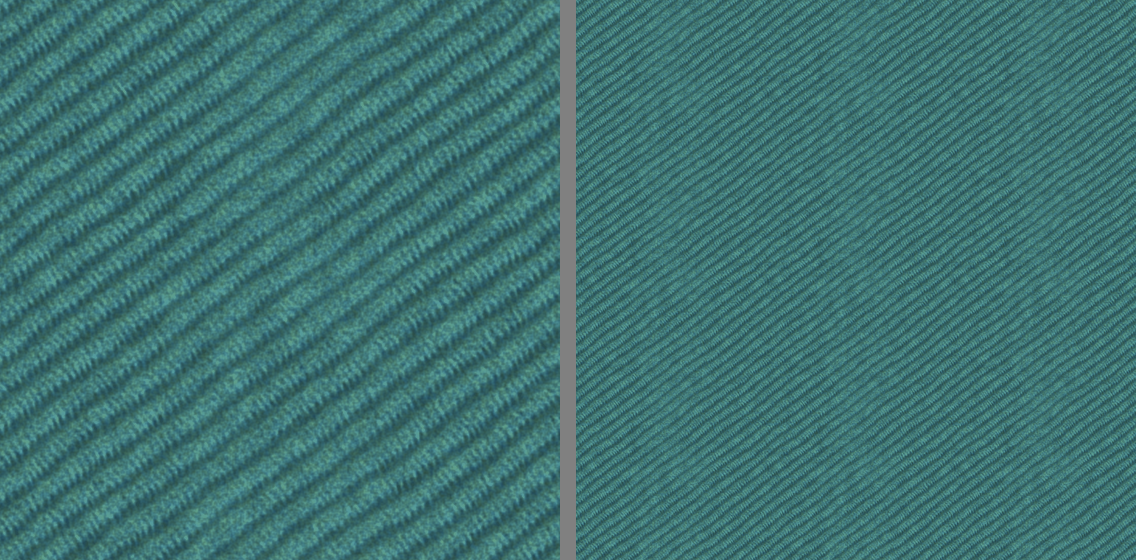
Left, the tile; right, the same tile 3 across and 3 down.
Reproduce this texture procedurally as a Shadertoy shader.

```glsl
// Teal ribbed cloth: slanted rounded cords crossed by fine weft threads, tiling.
#define RIBS vec2(-12.0, 16.0)     // whole cords across and down
#define THREADS vec2(62.0, 34.0)   // whole weft threads across and down
#define BEND 0.30                  // wander of the cords, in cord widths
#define TOOTH 0.065                // serration of the cord edges
#define THREAD_LIGHT 0.20          // brightness of the weft threads
#define MOTTLE 0.26                // soft uneven dye
#define GRAIN 0.46                 // fibre grain
#define GAP_COLOR vec3(0.178, 0.345, 0.355)
#define BODY_COLOR vec3(0.262, 0.487, 0.482)
#define LIT_COLOR vec3(0.350, 0.615, 0.575)
#define TINT vec3(0.018, 0.006, -0.036)  // shift from blue to green

const float TAU = 6.2831853;

// Unit gradient on a lattice that wraps exactly after "period" cells
vec2 latticeGradient(ivec2 cell, int period, int seed) {
    uvec2 c = uvec2((cell + period) % period);
    uint h = c.x * 1597u + c.y * 51749u + uint(seed) * 7919u;
    h = (h ^ (h >> 15)) * 73244475u;
    h = (h ^ (h >> 15)) * 73244475u;
    h ^= h >> 16;
    float angle = TAU * float(h & 65535u) / 65536.0;
    return vec2(cos(angle), sin(angle));
}

// Periodic gradient noise, about -0.7 to 0.7
float gradientNoise(vec2 uv, int period, int seed) {
    vec2 p = uv * float(period);
    ivec2 cell = ivec2(floor(p));
    vec2 f = p - floor(p);
    vec2 w = f * f * f * (f * (f * 6.0 - 15.0) + 10.0);
    ivec2 e = ivec2(1, 0);
    float a = dot(latticeGradient(cell, period, seed), f);
    float b = dot(latticeGradient(cell + e.xy, period, seed), f - vec2(1.0, 0.0));
    float c = dot(latticeGradient(cell + e.yx, period, seed), f - vec2(0.0, 1.0));
    float d = dot(latticeGradient(cell + e.xx, period, seed), f - vec2(1.0));
    return mix(mix(a, b, w.x), mix(c, d, w.x), w.y);
}

void mainImage(out vec4 fragColor, in vec2 fragCoord) {
    vec2 uv = fragCoord / iResolution.xy;

    // Worn band where the threads and grooves soften
    float band = 0.5 - 0.5 * cos(TAU * uv.x);
    float worn = smoothstep(0.4, 1.2, band * band + 0.9 * gradientNoise(uv, 5, 1));

    // Cord and weft phases, both wandering slightly
    float bend = gradientNoise(uv, 3, 2) + 0.45 * gradientNoise(uv, 9, 3)
               + 0.3 * gradientNoise(uv, 26, 4);
    float cord = dot(uv, RIBS) + BEND * bend;
    float threadPhase = dot(uv, THREADS) + 0.9 * gradientNoise(uv, 14, 5)
                      + 0.12 * sin(TAU * cord);
    float thread = cos(TAU * threadPhase) * (1.0 - 0.7 * worn);
    thread *= 0.8 + 0.9 * gradientNoise(uv, 34, 6);

    // Rounded cord with a softly serrated groove
    float edge = cord + TOOTH * thread;
    float crown = cos(TAU * edge);
    float body = smoothstep(-1.25, 0.35, crown + 0.3 * worn);
    float side = sin(TAU * edge);

    // Dye, fibres and scattered bright threads
    float mottle = gradientNoise(uv, 18, 7) + 0.8 * gradientNoise(uv, 47, 8);
    float grain = gradientNoise(uv, 120, 9) + 0.8 * gradientNoise(uv, 211, 10);
    float glint = smoothstep(0.15, 0.6, gradientNoise(uv, 40, 11)) * max(thread, 0.0);

    float tone = 0.58 * body - 0.05 * side * body;
    tone += THREAD_LIGHT * thread * (0.6 + 0.4 * body);
    tone += (MOTTLE * mottle + GRAIN * grain) * (0.5 + 0.5 * body) + 0.3 * glint * body;
    tone = clamp(tone, -0.15, 1.0);

    // Groove to body to highlight, with a drifting blue-green tint
    vec3 color = mix(GAP_COLOR, BODY_COLOR, min(tone / 0.55, 1.0));
    color = mix(color, LIT_COLOR, smoothstep(0.5, 1.0, tone));
    float hue = 0.4 * side + 1.4 * gradientNoise(uv, 64, 12)
              + 1.3 * gradientNoise(uv, 150, 13);
    color += TINT * clamp(hue, -1.2, 1.2);

    fragColor = vec4(color, 1.0);
}
```
